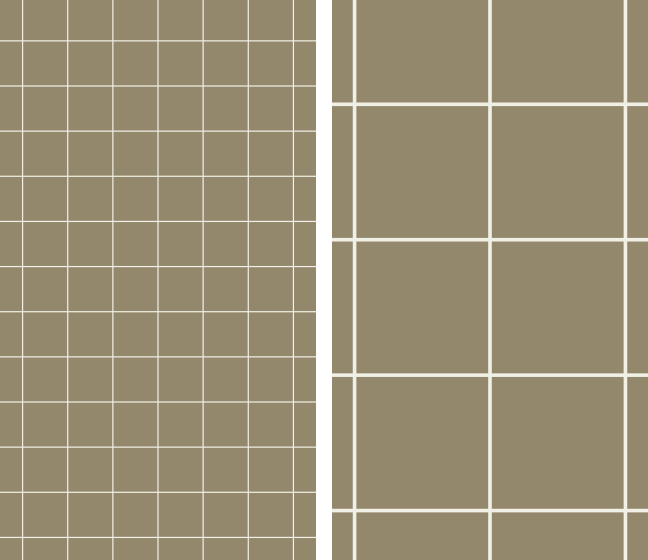
Left, the full canvas; right, a detail of the centre.
A Shadertoy shader for this pattern:

```glsl
// Thin off-white square grid on a flat khaki ground.

const float COLUMNS = 7.0;        // cells across the canvas width
const float LINE_WIDTH = 0.0267;  // as a fraction of one cell
const vec2 LINE_OFFSET = vec2(0.5); // line position within a cell
const vec3 GROUND_COLOR = vec3(0.578, 0.533, 0.421);
const vec3 LINE_COLOR = vec3(0.94, 0.94, 0.90);

// Box-filtered coverage of the vertical (x) and horizontal (y) lines.
vec2 lineCoverage(vec2 cell, float pixel) {
    vec2 dist = abs(fract(cell - LINE_OFFSET + 0.5) - 0.5);
    vec2 coverage = (0.5 * (LINE_WIDTH + pixel) - dist) / pixel;
    return clamp(coverage, 0.0, min(1.0, LINE_WIDTH / pixel));
}

void mainImage(out vec4 fragColor, in vec2 fragCoord) {
    // Square cells, scaled by the canvas width
    float pixel = COLUMNS / iResolution.x;
    vec2 lines = lineCoverage(fragCoord * pixel, pixel);

    // Union of both line directions
    float grid = 1.0 - (1.0 - lines.x) * (1.0 - lines.y);
    fragColor = vec4(mix(GROUND_COLOR, LINE_COLOR, grid), 1.0);
}
```
